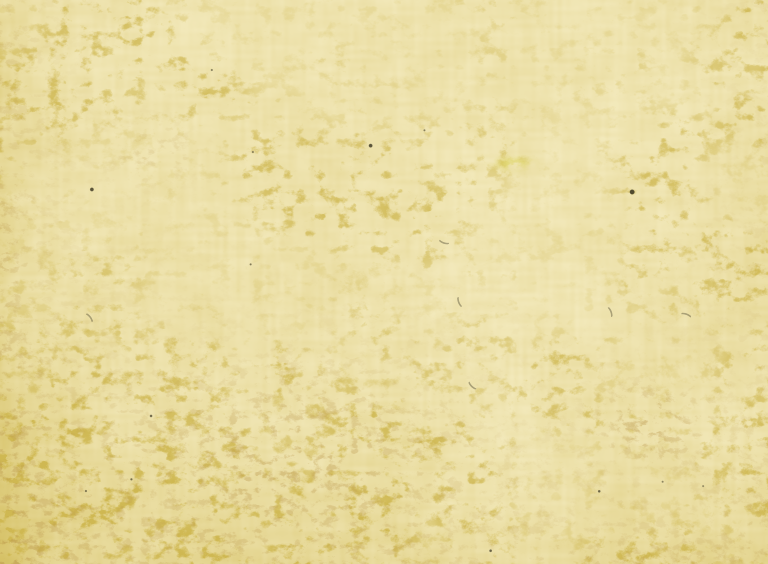
Give the GLSL for this texture, as a Shadertoy shader.

```glsl
// Aged cream paper: a pale sheet that yellows towards the left and lower edges.
// Layered value noise gives clouds, a faint weave and mottled foxing;
// hashed grid cells scatter a few dark specks and short fibres.

#define BASE_TONE 0.10
#define CLOUD_AMOUNT 0.42
#define WEAVE_AMOUNT 0.11
#define MOTTLE_SCALE 62.0
#define MOTTLE_AMOUNT 0.55
#define FOXING_AMOUNT 0.55
#define SPECK_CELLS 10.0
#define SPECK_CHANCE 0.15
#define FIBRE_CELLS 8.0
#define FIBRE_CHANCE 0.07

const vec3 PALE = vec3(0.950, 0.912, 0.730);
const vec3 GOLD = vec3(0.825, 0.740, 0.360);
const vec3 OCHRE = vec3(0.730, 0.590, 0.290);
const vec3 LEMON = vec3(0.850, 0.820, 0.300);
const vec3 SOOT = vec3(0.270, 0.250, 0.160);

float hash(vec2 p) {
    return fract(sin(dot(p, vec2(127.1, 311.7))) * 43758.5453);
}

vec2 hash2(vec2 p) {
    return vec2(hash(p + 3.7), hash(p + 19.3));
}

float noise(vec2 p) {
    vec2 i = floor(p), f = fract(p);
    f = f * f * (3.0 - 2.0 * f);
    vec2 e = vec2(0.0, 1.0);
    return mix(mix(hash(i), hash(i + e.yx), f.x),
               mix(hash(i + e.xy), hash(i + e.yy), f.x), f.y);
}

float fbm(vec2 p) {
    float sum = 0.0, weight = 0.533;
    for (int i = 0; i < 4; i++) {
        sum += weight * noise(p);
        p = mat2(0.8, 0.6, -0.6, 0.8) * p * 2.03 + 17.1;
        weight *= 0.5;
    }
    return sum;
}

// Soft elliptical patch
float patchMask(vec2 p, vec2 centre, vec2 size) {
    vec2 d = (p - centre) / size;
    return exp(-dot(d, d));
}

// Round specks, mostly tiny, one per chosen cell
float specks(vec2 p) {
    vec2 q = p * SPECK_CELLS, cell = floor(q);
    float aa = SPECK_CELLS / iResolution.y;
    float size = hash(cell + 41.0);
    float radius = mix(0.012, 0.042, size * size * size);
    float d = length(fract(q) - mix(vec2(0.2), vec2(0.8), hash2(cell)));
    float dot1 = 1.0 - smoothstep(radius - 0.5 * aa, radius + aa, d);
    return dot1 * step(hash(cell + 7.0), SPECK_CHANCE) * mix(0.55, 0.95, size);
}

// Short, slightly bent hairs
float fibres(vec2 p) {
    vec2 q = p * FIBRE_CELLS, cell = floor(q);
    float aa = FIBRE_CELLS / iResolution.y;
    float angle = 6.2832 * hash(cell + 53.0);
    vec2 d = fract(q) - mix(vec2(0.25), vec2(0.75), hash2(cell + 71.0));
    d = mat2(cos(angle), -sin(angle), sin(angle), cos(angle)) * d;
    d.y += 3.0 * d.x * d.x;
    d.x = max(abs(d.x) - 0.06, 0.0);
    float line = 1.0 - smoothstep(0.003, 0.003 + 1.2 * aa, length(d));
    return line * step(hash(cell + 29.0), FIBRE_CHANCE);
}

void mainImage(out vec4 fragColor, in vec2 fragCoord) {
    vec2 p = fragCoord / iResolution.y;
    float aspect = iResolution.x / iResolution.y;

    // Yellowing along the edges, strongest in the lower left corner
    float ragged = 0.6 + 0.8 * fbm(p * 9.0 + 5.0);
    float corner = exp(-length(p) / 0.32);
    float age = 0.34 * exp(-p.x / 0.065) * (1.1 - 0.4 * p.y)
              + 0.22 * exp(-p.y / 0.20)
              + 0.17 * corner
              + 0.10 * exp(-(aspect - p.x) / 0.10);
    age *= ragged;

    // Clouds and the faint cross weave of the sheet
    float clouds = fbm(p * 4.5 + 31.0) - 0.5;
    float weave = noise(p * vec2(130.0, 14.0)) + noise(p * vec2(14.0, 130.0)) - 1.0;
    float tone = BASE_TONE + age + CLOUD_AMOUNT * clouds * 0.6 + WEAVE_AMOUNT * weave;

    // Mottling gathers in stained areas
    float stained = smoothstep(0.36, 0.72, fbm(p * 6.0 + 83.0) + 0.5 * age);
    float grain = fbm(p * vec2(0.85, 1.1) * MOTTLE_SCALE);
    float mottle = smoothstep(0.53, 0.80, grain);
    tone += MOTTLE_AMOUNT * mottle * (0.35 + stained);
    tone += 0.16 * (fbm(p * 28.0 + 47.0) - 0.5);
    vec3 color = mix(PALE, GOLD, clamp(tone, 0.0, 1.1));

    // Brown foxing in the worn lower part, and a few local stains
    float ochreStain = patchMask(p, vec2(1.15, 0.25), vec2(0.08, 0.06));
    float brownStain = patchMask(p, vec2(0.52, 0.20), vec2(0.24, 0.14))
                     + patchMask(p, vec2(0.27, 0.73), vec2(0.08, 0.05)) * 0.6;
    float worn = clamp(1.5 * age + 0.5 * brownStain + 0.7 * ochreStain, 0.0, 1.0);
    float foxing = smoothstep(0.52, 0.76, fbm(p * vec2(70.0, 100.0) + 11.0));
    color = mix(color, OCHRE, FOXING_AMOUNT * foxing * worn);
    float lemonStain = patchMask(p, vec2(0.91, 0.71), vec2(0.028, 0.011));
    color = mix(color, LEMON, 0.6 * lemonStain * smoothstep(0.3, 0.6, grain));

    // Specks and fibres on top
    color = mix(color, SOOT, specks(p));
    color = mix(color, SOOT, 0.4 * fibres(p));
    fragColor = vec4(color, 1.0);
}
```
